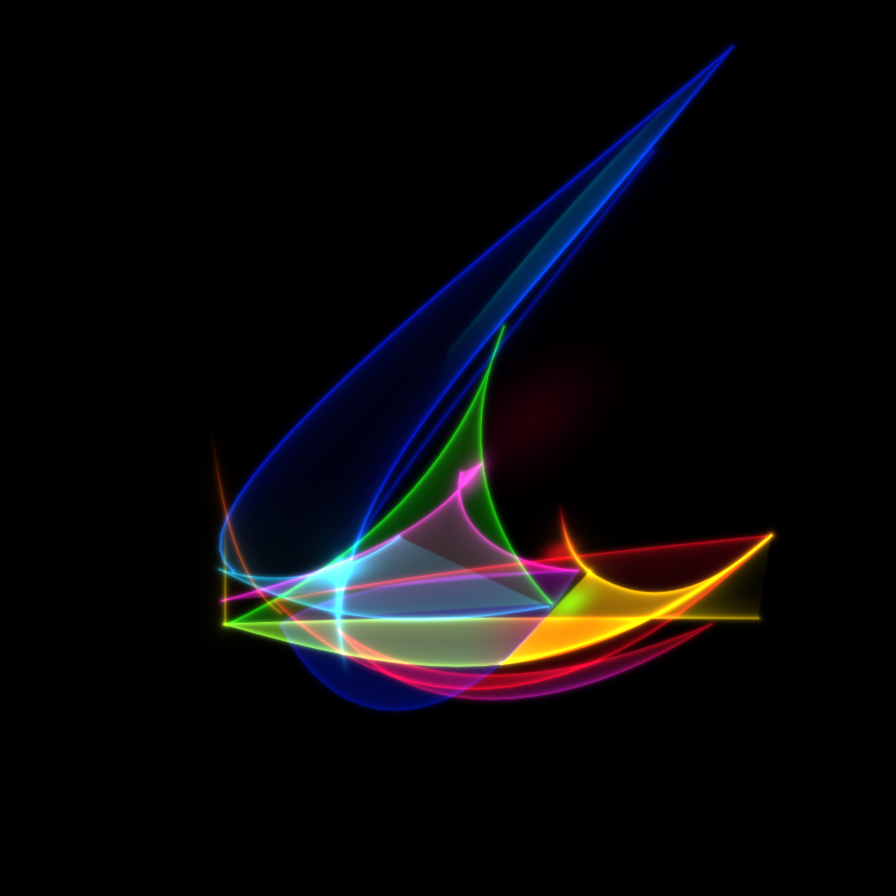
This background is drawn by a WebGL 1 fragment shader. Its source:

```glsl
precision highp float;
// Glowing translucent ribbons of coloured light sweeping across a black field.
uniform vec2 u_resolution;

const float GRID = 768.0;  // design units across the canvas, y pointing down
const int STEPS = 20;

const vec3 BLUE = vec3(0.02, 0.1, 1.0);
const vec3 CYAN = vec3(0.1, 0.8, 1.0);
const vec3 TEAL = vec3(0.0, 0.55, 0.6);
const vec3 VIOLET = vec3(0.38, 0.1, 0.9);
const vec3 GREEN = vec3(0.1, 0.95, 0.05);
const vec3 LIME = vec3(0.55, 0.95, 0.2);
const vec3 MAGENTA = vec3(0.95, 0.1, 0.85);
const vec3 RED = vec3(1.0, 0.04, 0.12);
const vec3 ORANGE = vec3(1.0, 0.35, 0.02);
const vec3 YELLOW = vec3(1.0, 0.85, 0.02);

float segmentDistance(vec2 p, vec2 a, vec2 b) {
  vec2 d = b - a;
  float t = clamp(dot(p - a, d) / max(dot(d, d), 0.0001), 0.0, 1.0);
  return length(p - a - d * t);
}

// -1 when a ray running right from p crosses the segment, otherwise 1
float crossing(vec2 p, vec2 a, vec2 b) {
  if ((a.y > p.y) == (b.y > p.y)) return 1.0;
  float x = a.x + (b.x - a.x) * (p.y - a.y) / (b.y - a.y);
  return p.x < x ? -1.0 : 1.0;
}

// Cubic curve; each vec4 holds two control points
vec2 cubic(vec4 head, vec4 tail, float t) {
  vec2 middle = mix(head.zw, tail.xy, t);
  vec2 first = mix(mix(head.xy, head.zw, t), middle, t);
  vec2 second = mix(middle, mix(tail.xy, tail.zw, t), t);
  return mix(first, second, t);
}

// Distance to the curve and its crossing parity
vec2 trace(vec2 p, vec4 head, vec4 tail) {
  vec2 result = vec2(10000.0, 1.0);
  vec2 last = head.xy;
  for (int i = 1; i <= STEPS; i++) {
    vec2 next = cubic(head, tail, float(i) / float(STEPS));
    result.x = min(result.x, segmentDistance(p, last, next));
    result.y *= crossing(p, last, next);
    last = next;
  }
  return result;
}

float strand(vec2 p, vec4 head, vec4 tail, float width) {
  float d = trace(p, head, tail).x;
  return exp(-d / width) + 0.2 * exp(-d / (5.0 * width));
}

// Veil between two curves, with bright rims that fade inwards
float sheet(vec2 p, vec4 headA, vec4 tailA, vec4 headB, vec4 tailB, float fill, float glow) {
  vec2 a = trace(p, headA, tailA);
  vec2 b = trace(p, headB, tailB);
  float rim = min(a.x, b.x);
  float ends = min(segmentDistance(p, headA.xy, headB.xy), segmentDistance(p, tailA.zw, tailB.zw));
  float side = a.y * b.y * crossing(p, headA.xy, headB.xy) * crossing(p, tailA.zw, tailB.zw);
  float inside = smoothstep(-1.5, 1.5, -side * min(rim, ends));
  return inside * (fill + 0.3 * glow * exp(-rim / 14.0)) + glow * exp(-rim / 1.8);
}

float blob(vec2 p, vec2 centre, vec2 axis, float stretch, float size) {
  vec2 d = p - centre;
  vec2 n = normalize(axis);
  vec2 q = vec2(dot(d, n) / stretch, dot(d, vec2(-n.y, n.x))) / size;
  return exp(-dot(q, q));
}

void main() {
  vec2 p = (gl_FragCoord.xy - 0.5 * u_resolution) / min(u_resolution.x, u_resolution.y);
  p = GRID * vec2(0.5 + p.x, 0.5 - p.y);
  vec3 light = vec3(0.0);

  // Tall blue blade with a teal flank
  vec3 blade = mix(BLUE, CYAN, smoothstep(400.0, 500.0, p.y) * 0.7);
  vec4 flankHead = vec4(628, 40, 430, 290);
  vec4 flankTail = vec4(310, 380, 290, 530);
  light += blade * sheet(p, vec4(628, 40, 390, 240), vec4(130, 440, 200, 490), flankHead, flankTail, 0.06, 0.7);
  float flankFade = smoothstep(350.0, 220.0, p.y) * smoothstep(40.0, 160.0, p.y);
  light += TEAL * flankFade * sheet(p, flankHead, flankTail, vec4(628, 40, 500, 150), vec4(430, 250, 385, 300), 0.22, 0.25);
  light += BLUE * 0.5 * strand(p, vec4(560, 130, 435, 290), vec4(325, 420, 300, 480), 2.0);

  // Low blue bowl and teal fan
  light += mix(BLUE, VIOLET, smoothstep(580.0, 510.0, p.y)) * sheet(p, vec4(240, 535, 290, 640), vec4(400, 640, 495, 490), vec4(240, 535, 290, 500), vec4(400, 490, 495, 490), 0.25, 0.3);
  light += CYAN * sheet(p, vec4(188, 488, 240, 505), vec4(300, 492, 342, 460), vec4(188, 488, 260, 525), vec4(330, 545, 470, 520), 0.15, 0.55);

  // Green sail and magenta sail
  light += GREEN * sheet(p, vec4(432, 280, 395, 400), vec4(310, 480, 195, 535), vec4(432, 280, 390, 380), vec4(420, 460, 473, 517), 0.16, 0.65);
  light += MAGENTA * sheet(p, vec4(412, 398, 370, 455), vec4(300, 485, 190, 515), vec4(395, 405, 385, 450), vec4(430, 485, 495, 489), 0.2, 0.65);

  // Red hull and its crimson keel
  light += RED * sheet(p, vec4(235, 515, 370, 490), vec4(500, 475, 661, 459), vec4(235, 515, 330, 610), vec4(480, 640, 661, 459), 0.1, 0.55);
  light += mix(RED, MAGENTA, smoothstep(575.0, 605.0, p.y + 0.2 * (p.x - 430.0))) * sheet(p, vec4(290, 540, 350, 620), vec4(480, 620, 610, 535), vec4(290, 540, 350, 585), vec4(450, 600, 610, 535), 0.18, 0.45);

  // Lime to orange lens and the yellow wing
  vec3 lens = mix(LIME, ORANGE, smoothstep(390.0, 490.0, p.x));
  lens = mix(lens, YELLOW, smoothstep(500.0, 580.0, p.x));
  light += lens * sheet(p, vec4(192, 535, 350, 528), vec4(500, 530, 650, 530), vec4(192, 535, 380, 590), vec4(500, 595, 661, 459), 0.42 * smoothstep(655.0, 540.0, p.x), 0.6);
  light += YELLOW * sheet(p, vec4(505, 490, 550, 520), vec4(600, 515, 661, 459), vec4(430, 569, 520, 555), vec4(590, 520, 661, 459), 0.42, 0.6);
  light += mix(RED, YELLOW, smoothstep(430.0, 490.0, p.y)) * smoothstep(425.0, 465.0, p.y) * strand(p, vec4(480, 430, 483, 460), vec4(490, 478, 505, 490), 2.0);

  // Fine strands on the left
  light += ORANGE * 0.5 * smoothstep(360.0, 450.0, p.y) * strand(p, vec4(181, 365, 190, 440), vec4(205, 500, 240, 525), 1.6);
  light += YELLOW * 0.5 * smoothstep(430.0, 520.0, p.y) * strand(p, vec4(193, 440, 193, 470), vec4(193, 500, 193, 535), 1.6);
  light += CYAN * 0.6 * smoothstep(585.0, 540.0, p.y) * strand(p, vec4(291, 480, 288, 515), vec4(290, 545, 297, 577), 3.0);

  // Soft hot spots
  light += MAGENTA * 0.65 * blob(p, vec2(403, 410), vec2(1, -1.3), 2.0, 10.0);
  light += vec3(0.13, 0.0, 0.03) * blob(p, vec2(455, 360), vec2(1, -0.8), 1.8, 32.0);
  light += CYAN * 0.6 * blob(p, vec2(292, 491), vec2(1, -0.25), 2.5, 9.0);
  light += GREEN * 0.6 * blob(p, vec2(488, 517), vec2(1, -0.6), 1.8, 11.0);
  light += RED * 0.6 * blob(p, vec2(479, 473), vec2(1, -0.3), 1.8, 8.0);

  gl_FragColor = vec4(min(light, 1.0), 1.0);
}
```
